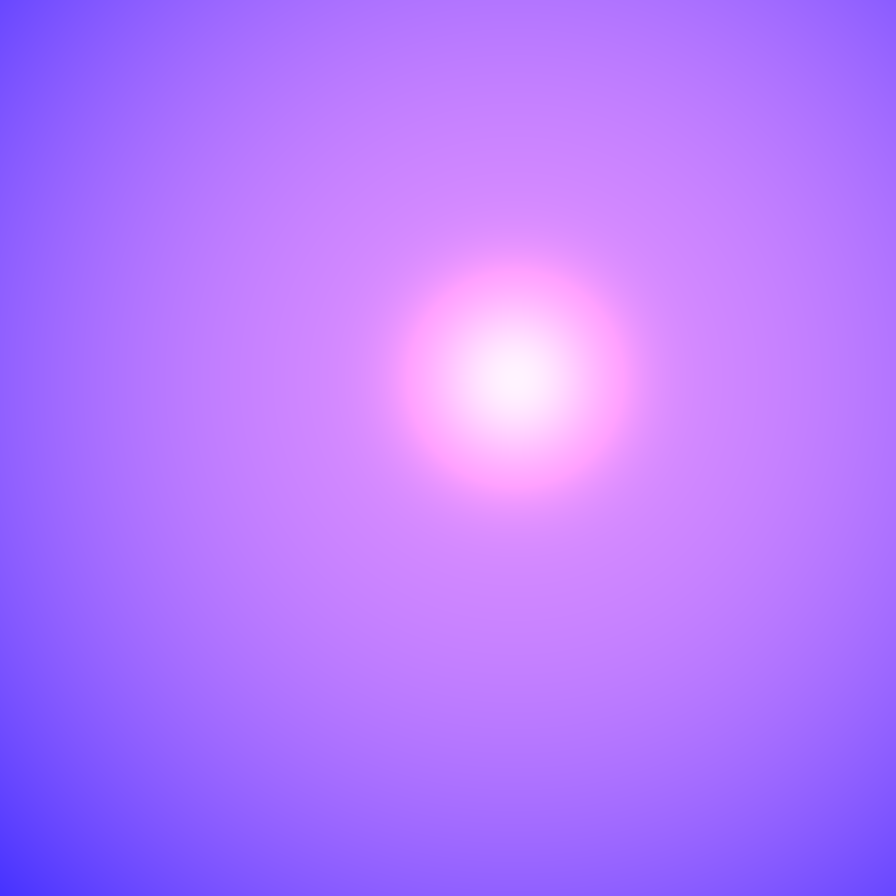
This background is drawn by a WebGL 2 fragment shader. Its source:

```glsl
#version 300 es
precision highp float;

uniform vec2 u_resolution;
out vec4 fragColor;

const vec2 LIGHT_CENTER = vec2(0.5755, 0.577);
const vec3 HAZE_COLOR = vec3(0.858, 0.555, 1.0);
const vec3 HAZE_FALLOFF = vec3(0.88, 0.54, 0.0);  // loss per squared distance
const vec3 GLOW_COLOR = vec3(0.75, 0.40, 0.40);
const float GLOW_RADIUS = 0.096;

// Wide violet haze that sinks to blue in the far corners
vec3 haze(float distSq) {
    return max(HAZE_COLOR - HAZE_FALLOFF * distSq, 0.0);
}

// Gaussian light; red saturates first and leaves a pink rim
vec3 glow(float distSq) {
    return GLOW_COLOR * exp(-distSq / (GLOW_RADIUS * GLOW_RADIUS));
}

void main() {
    float side = min(u_resolution.x, u_resolution.y);
    vec2 pos = (gl_FragCoord.xy - 0.5 * u_resolution) / side + 0.5;
    vec2 offset = pos - LIGHT_CENTER;
    float distSq = dot(offset, offset);

    vec3 color = haze(distSq) + glow(distSq);
    fragColor = vec4(clamp(color, 0.0, 1.0), 1.0);
}
```
